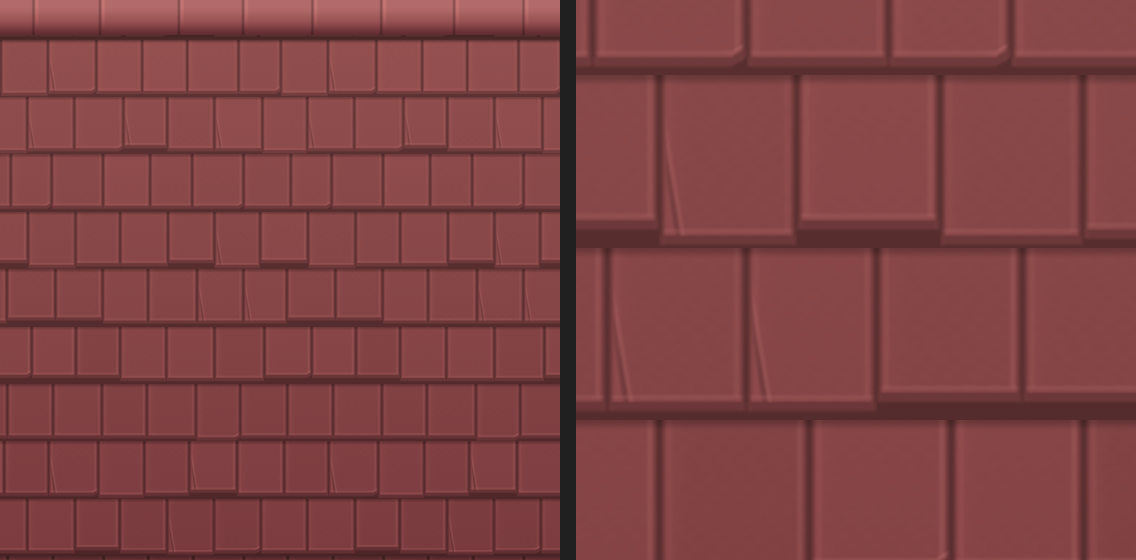
Left, the full canvas; right, a detail of the centre.
Write a three.js fragment shader that draws this texture.

```glsl
// Red clay roof: nine staggered courses of flat tiles under a rounded ridge cap.
varying vec2 vUv;

// Layout, in canvas units
const float TILES = 12.0;          // tiles across
const float TILE_PERIOD = 6.0;     // tiles before the wear repeats
const float COURSE_H = 0.10254;    // height of one course
const float COURSE_TOP = 0.9294;   // top of the first course
const float RIDGE_BASE = 0.9375;   // lower edge of the ridge cap
const float RIDGE_TILES = 8.0;
const float JOINT_W = 0.0046;      // half width of the soft joint
const float LIP_H = 0.0072;        // thickness of the tile's front edge
const float GLINT_W = 0.0026;
const float JITTER = 0.13;         // joint wander, in tiles

// Colours
const vec3 CLAY_LOW = vec3(0.480, 0.232, 0.246);
const vec3 CLAY_HIGH = vec3(0.580, 0.315, 0.312);
const vec3 GLINT = vec3(0.68, 0.40, 0.39);
const vec3 RIDGE_DARK = vec3(0.37, 0.165, 0.185);
const vec3 RIDGE_MID = vec3(0.58, 0.305, 0.31);
const vec3 RIDGE_LIGHT = vec3(0.70, 0.42, 0.415);

float hash(vec2 p) {
  return fract(sin(dot(p, vec2(127.1, 311.7))) * 4375.85);
}

// Soft line of half width w around d = 0
float line(float d, float w) {
  return 1.0 - smoothstep(0.0, w, abs(d));
}

// Position of joint i in a row, in tiles
float joint(float i, float row, float period) {
  return i + (hash(vec2(mod(i, period), row + 3.0)) - 0.5) * JITTER;
}

// Stagger of each course, in tiles
float stagger(float row) {
  float odd = mod(row + step(6.5, row), 2.0);
  float slip = 0.1 * step(mod(row, 7.0), 0.5);
  return mix(0.17 - slip, 0.62, odd);
}

vec3 courses(vec2 p) {
  float depth = (COURSE_TOP - p.y) / COURSE_H;
  float row = floor(depth);
  float v = (1.0 - fract(depth)) * COURSE_H;
  float g = p.x * TILES - stagger(row);

  // Tile between two wandering joints
  float i = floor(g);
  if (g < joint(i, row, TILE_PERIOD)) i -= 1.0;
  else if (g > joint(i + 1.0, row, TILE_PERIOD)) i += 1.0;
  float left = (g - joint(i, row, TILE_PERIOD)) / TILES;
  float right = (joint(i + 1.0, row, TILE_PERIOD) - g) / TILES;
  vec2 id = vec2(mod(i, TILE_PERIOD), row);
  float wear = hash(id + 17.0);

  // Hanging height, with a few slipped, raised or chipped tiles
  float bottom = 0.0045 + 0.0055 * step(0.87, wear) - 0.0035 * step(wear, 0.13);
  float chipped = step(0.84, hash(id + 41.0));
  bottom += chipped * max(0.0, 0.009 - right) * 0.6;
  float lip = bottom + LIP_H;

  // Face tone and faint grain
  vec3 clay = mix(CLAY_LOW, CLAY_HIGH, clamp(p.y, 0.0, 1.0));
  float grain = sin(p.x * 410.0 + sin(p.y * 170.0) * 2.0) * sin(p.y * 530.0);
  vec3 color = clay * (1.0 + (hash(id) - 0.5) * 0.035 + 0.006 * grain);
  color *= 1.0 + 0.03 * smoothstep(0.02, 0.0, left);

  // Slanted crack beside the left edge of some tiles
  float cracked = step(0.88, hash(id + 73.0));
  float slant = left - 0.013 + 0.17 * max(v - lip, 0.0);
  float crack = cracked * smoothstep(0.002, 0.006, left);
  color = mix(color, clay * 0.86, crack * line(slant + 0.002, 0.003));
  color = mix(color, GLINT, 0.3 * crack * line(slant - 0.001, 0.0025));

  // Worn bright edges
  float face = smoothstep(lip, lip + 0.003, v);
  float edge = 0.25 * line(right - 0.0058, 0.003) + 0.14 * line(left - 0.006, 0.003);
  color = mix(color, GLINT, edge * face * (0.5 + wear * 0.7));
  float lower = line(v - lip - 0.0018, GLINT_W);
  color = mix(color, GLINT, lower * (0.28 + 0.25 * chipped * smoothstep(0.02, 0.0, right)));

  // Joints, front lip, and shadow on the course below
  float gap = line(min(left, right), JOINT_W);
  color = mix(color, clay * 0.67, gap * 0.95);
  color = mix(color, clay * 0.80, (1.0 - smoothstep(lip - 0.002, lip, v)) * (1.0 - gap * 0.6));
  color = mix(color, clay * 0.64, 1.0 - smoothstep(bottom - 0.001, bottom + 0.0025, v));
  color *= 1.0 - 0.22 * smoothstep(COURSE_H - 0.007, COURSE_H, v);

  // Shade under the ridge and along the eaves
  color *= 1.0 - 0.28 * smoothstep(RIDGE_BASE - 0.018, RIDGE_BASE, p.y);
  return color * mix(0.82, 1.0, smoothstep(0.004, 0.014, p.y));
}

vec3 ridge(vec2 p) {
  float t = (p.y - RIDGE_BASE) / (1.0 - RIDGE_BASE);
  vec3 color = mix(RIDGE_DARK, RIDGE_MID, smoothstep(-0.05, 0.42, t));
  color = mix(color, RIDGE_LIGHT, smoothstep(0.25, 0.85, t));
  float g = p.x * RIDGE_TILES - 0.49;
  float i = floor(g + 0.5);
  float d = (g - joint(i, -1.0, RIDGE_TILES)) / RIDGE_TILES;
  color *= 1.0 + 0.10 * line(d - 0.006, 0.005) * smoothstep(0.1, 0.5, t);
  return color * (1.0 - 0.25 * line(d, 0.0042));
}

void main() {
  float cap = smoothstep(RIDGE_BASE - 0.001, RIDGE_BASE + 0.001, vUv.y);
  gl_FragColor = vec4(mix(courses(vUv), ridge(vUv), cap), 1.0);
}
```
